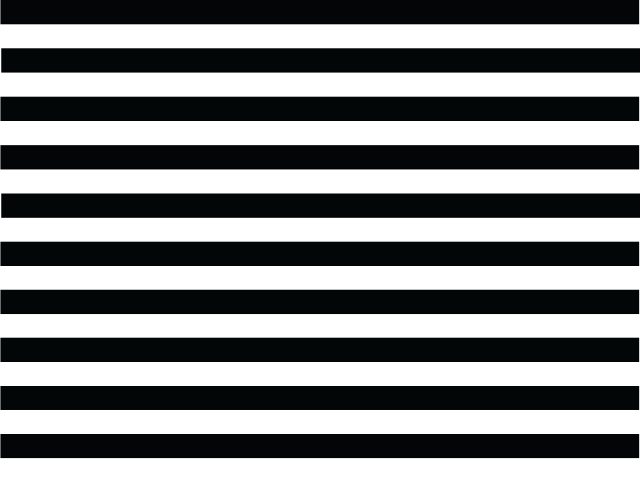
Write a Shadertoy shader that draws this pattern.

```glsl
const float PI = 3.14159265;
const float STRIPE_COUNT = 10.0;
const float STRIPE_FILL = 0.504;   // dark share of one repeat
const float MAX_DRIFT = 0.015;     // vertical misplacement, in repeats
const float END_GAP = 0.0013;      // sliver at a stripe end, in canvas widths
const vec3 PAPER = vec3(1.0);
const vec3 INK = vec3(0.012, 0.026, 0.026);
const vec3 COOL_INK = vec3(0.014, 0.02, 0.027);

// Antialiased coverage of the interval from start to end
float band(float x, float start, float end, float pixel) {
    return clamp(0.5 + min(x - start, end - x) / pixel, 0.0, 1.0);
}

// Stripes are placed slightly low around the middle rows
float rowDrift(float row) {
    float swell = sin(PI * row / (STRIPE_COUNT - 1.0));
    return MAX_DRIFT * swell * swell;
}

// Every third stripe of the upper half sits a hair to the right
float rowShift(float row) {
    return row < STRIPE_COUNT * 0.5 && mod(row, 3.0) == 1.0 ? END_GAP : 0.0;
}

float rowHash(float row) {
    return fract(sin(row * 12.99 + 4.1) * 437.58);
}

// Near-black ink, with a deeper rim along the lower edge
vec3 inkColor(float row, float depth, float pixel) {
    vec3 ink = mix(INK, COOL_INK, rowHash(row));
    float rim = band(depth, 0.94, 1.1, pixel);
    return ink * (1.0 - 0.6 * rim);
}

void mainImage(out vec4 fragColor, in vec2 fragCoord) {
    vec2 uv = fragCoord / iResolution.xy;
    vec2 pixel = vec2(1.0, STRIPE_COUNT) / iResolution.xy;

    // Rows counted downward from the top
    float y = (1.0 - uv.y) * STRIPE_COUNT;
    float row = floor(y);
    float localY = y - row - rowDrift(row);
    float x = uv.x - rowShift(row);

    float coverage = band(localY, 0.0, STRIPE_FILL, pixel.y)
                   * band(x, 0.5 * END_GAP, 1.0 - END_GAP, pixel.x);
    vec3 ink = inkColor(row, localY / STRIPE_FILL, pixel.y / STRIPE_FILL);
    fragColor = vec4(mix(PAPER, ink, coverage), 1.0);
}
```
